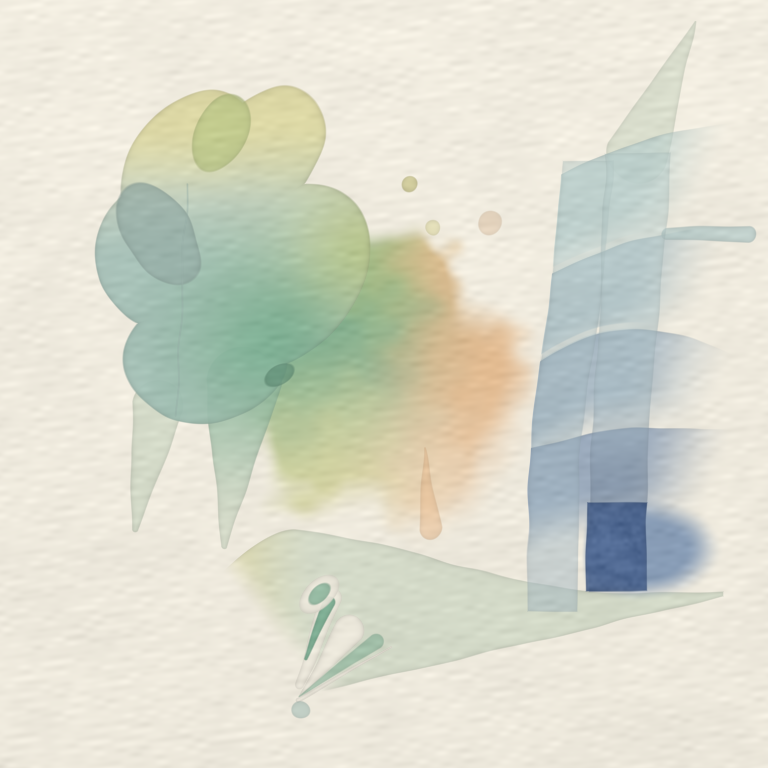
A Shadertoy shader for this background:

```glsl
// Watercolour flower, colour blooms, blue bands and a pale leaf on paper.
const vec3 PAPER = vec3(.935, .917, .868), SAGE = vec3(.8, .835, .76),
  TEAL = vec3(.65, .75, .72), GREEN = vec3(.46, .67, .56),
  LIME = vec3(.72, .77, .52), YELLOW = vec3(.86, .84, .63),
  ORANGE = vec3(.9, .73, .56), SLATE = vec3(.53, .61, .71),
  MIST = vec3(.73, .81, .8), INDIGO = vec3(.28, .38, .55);

float hash(vec2 p) {
  vec3 q = fract(p.xyx * .1031);
  q += dot(q, q.yzx + 33.33);
  return fract((q.x + q.y) * q.z);
}
float noise(vec2 p) {
  vec2 i = floor(p), f = fract(p), e = vec2(1, 0);
  f *= f * (3. - 2. * f);
  return mix(mix(hash(i), hash(i + e), f.x),
             mix(hash(i + e.yx), hash(i + 1.), f.x), f.y);
}
float fbm(vec2 p) { return .6 * noise(p) + .4 * noise(p * 2.7); }

// Distances: ellipse has centre and radii, taper has two ends
float ellipse(vec2 p, vec4 e, float a) {
  p = (p - e.xy) * mat2(cos(a), sin(a), -sin(a), cos(a));
  return (length(p / e.zw) - 1.) * min(e.z, e.w);
}
float taper(vec2 p, vec4 e, float ra, float rb) {
  vec2 d = e.zw - e.xy;
  p -= e.xy;
  float h = clamp(dot(p, d) / dot(d, d), 0., 1.);
  return length(p - d * h) - mix(ra, rb, h);
}
float slab(float lo, float x, float hi) { return max(lo - x, x - hi); }
float glow(vec2 d, float r) { return exp(-dot(d, d) / (r * r)); }
float fall(float a, float b, float x) { return 1. - smoothstep(a, b, x); }

// Lays pigment where d < 0, with a darker dried rim
void wash(inout vec3 c, float d, vec3 tint, float alpha) {
  tint *= 1. - .13 * exp(-abs(d) * 380.);
  c = mix(c, tint, fall(-.0013, .0013, d) * alpha);
}
vec4 bloom(vec3 tint, vec2 d, float r) { return vec4(tint, 1) * glow(d, r); }

void blooms(inout vec3 c, vec2 p) {
  vec2 q = p + .07 * (fbm(p * 13.) - .5);
  vec4 s = bloom(GREEN, q - vec2(.43, .55), .115);
  s += bloom(LIME, q - vec2(.49, .63), .06);
  s += bloom(ORANGE, q - vec2(.61, .52), .09);
  s += bloom(ORANGE, q - vec2(.553, .64), .045);
  s += bloom(YELLOW, q - vec2(.43, .43), .09);
  s += bloom(mix(ORANGE, PAPER, .5), q - vec2(.56, .4), .085);
  c = mix(c, s.rgb / (s.a + .001), smoothstep(.18, .95, s.a));
  // Drip and spatter
  wash(c, taper(p, vec4(.551, .414, .56, .311), .001, .014), ORANGE, .55);
  wash(c, length(p - vec2(.532, .759)) - .01, YELLOW * .95, .9);
  wash(c, length(p - vec2(.563, .703)) - .01, YELLOW, .6);
  wash(c, length(p - vec2(.638, .71)) - .015, ORANGE * .9, .35);
}

void flower(inout vec3 c, vec2 p) {
  // Hanging blades
  wash(c, taper(p, vec4(.205, .47, .177, .312), .034, .004), SAGE, .8);
  vec3 tint = mix(SAGE, GREEN, .7 * smoothstep(.3, .5, p.y));
  wash(c, taper(p, vec4(.316, .5, .291, .288), .048, .004), tint, .75);
  // Joined petals
  vec4 petals[6] = vec4[6](
    vec4(.247, .785, .108, .077), vec4(.338, .795, .105, .068),
    vec4(.367, .64, .137, .098), vec4(.202, .667, .076, .092),
    vec4(.268, .535, .107, .085), vec4(.28, .67, .09, .12));
  float d = 1.;
  for (int i = 0; i < 6; i++)
    d = min(d, ellipse(p, petals[i], i < 3 ? .88 : .1));
  tint = mix(SAGE, YELLOW, smoothstep(.72, .84, p.y));
  tint = mix(tint, TEAL, fall(.2, .45, p.x) * fall(.66, .78, p.y));
  tint = mix(tint, GREEN, .9 * glow(p - vec2(.355, .56), .13));
  tint = mix(tint, LIME, .8 * glow(p - vec2(.475, .68), .085));
  wash(c, d, tint, .93);
  // Overlaps and vein
  wash(c, ellipse(p, vec4(.288, .828, .053, .034), 1.1), LIME, .75);
  wash(c, ellipse(p, vec4(.207, .695, .074, .043), -.95), TEAL * .9, .75);
  wash(c, ellipse(p, vec4(.362, .51, .022, .013), .6), GREEN * .85, .7);
  wash(c, taper(p, vec4(.244, .76, .23, .46), .001, .001), TEAL, .5);
}

void bands(inout vec3 c, vec2 p) {
  wash(c, taper(p, vec4(.83, .8, .904, .97), .04, .001), SAGE, .65);
  float s = smoothstep(.35, .8, p.y), left = .688 + .045 * s;
  float t = (p.x - .7) / .26, inside = smoothstep(left - .002, left, p.x);
  // Rows: start height, rise, bend
  vec3 rows[4] = vec3[4](vec3(.757, .145, -.062), vec3(.634, .145, -.075),
                         vec3(.527, .17, -.165), vec3(.418, .08, -.062));
  for (int i = 0; i < 4; i++) {
    float depth = dot(rows[i], vec3(1, t, t * t)) - p.y;
    float fade = fall(.83, .96, p.x + .35 * depth) * fall(.07, .145, depth);
    wash(c, -depth, mix(MIST, SLATE, float(i) / 3.), inside * fade * .8);
    float gap = fall(.002, .005, abs(depth + .005)) * fall(.8, .86, p.x);
    if (i % 3 > 0) c = mix(c, PAPER, gap * inside);
  }
  wash(c, taper(p, vec4(.87, .697, .976, .696), .007, .01), MIST, .8);
  // Upright strips
  vec3 tint = mix(mix(SLATE, MIST, .5), MIST, s);
  float d = max(slab(left, p.x, left + .065), slab(.205, p.y, .79));
  wash(c, d, tint, .48);
  d = max(slab(.768 + .02 * s, p.x, .842 + .03 * s), slab(.23, p.y, .8));
  wash(c, d, mix(SLATE * .85, tint, smoothstep(.34, .5, p.y)), .5);
  // Soft lobe and deep block
  d = ellipse(p, vec4(.835, .285, .095, .062), 0.);
  c = mix(c, SLATE, fall(-.025, .008, d) * smoothstep(.757, .77, p.x));
  d = max(slab(.764, p.x, .842), slab(.231, p.y, .345));
  wash(c, d, INDIGO + .12 * (fbm(p * 65.) - .5), .88);
}

void leaf(inout vec3 c, vec2 p) {
  float top = .228 + .085 * fall(.34, .82, p.x);
  top -= 2.5 * pow(max(.385 - p.x, 0.), 1.6);
  float d = max(slab(.232 * p.x + .004, p.y, top), p.x - .94);
  vec3 tint = mix(YELLOW, SAGE, smoothstep(.26, .42, p.x));
  wash(c, d, tint, .8 * smoothstep(.49, .55, p.x + .8 * p.y));
  // White cuts, shoots and bud
  wash(c, taper(p, vec4(.392, .095, .455, .18), .001, .02), PAPER, .95);
  wash(c, taper(p, vec4(.392, .095, .49, .165), .001, .01), GREEN, .5);
  wash(c, taper(p, vec4(.39, .09, .51, .158), .003, .001), PAPER, 1.);
  wash(c, taper(p, vec4(.391, .11, .43, .22), .006, .014), PAPER, .85);
  wash(c, taper(p, vec4(.396, .14, .428, .215), .002, .008), GREEN, .9);
  d = ellipse(p, vec4(.416, .227, .031, .018), .8);
  wash(c, d, PAPER, .9);
  wash(c, d + .008, GREEN, .7);
  wash(c, length(p - vec2(.393, .077)) - .012, TEAL, .6);
}

float grain(vec2 p) { return noise(mat2(65, -18, 30, 135) * p); }

void mainImage(out vec4 fragColor, in vec2 fragCoord) {
  vec2 uv = fragCoord / iResolution.xy;
  vec2 p = uv + .006 * (noise(uv * 22.) - .5);
  vec3 c = PAPER + .02 * (uv.y - .5);
  blooms(c, p);
  flower(c, p);
  leaf(c, p);
  bands(c, p);
  // Mottling and side-lit paper tooth
  c *= 1. + .04 * (fbm(uv * 18.) - .5);
  c += .045 * (grain(uv) - grain(uv + vec2(-.002, .004)));
  fragColor = vec4(c, 1);
}
```
